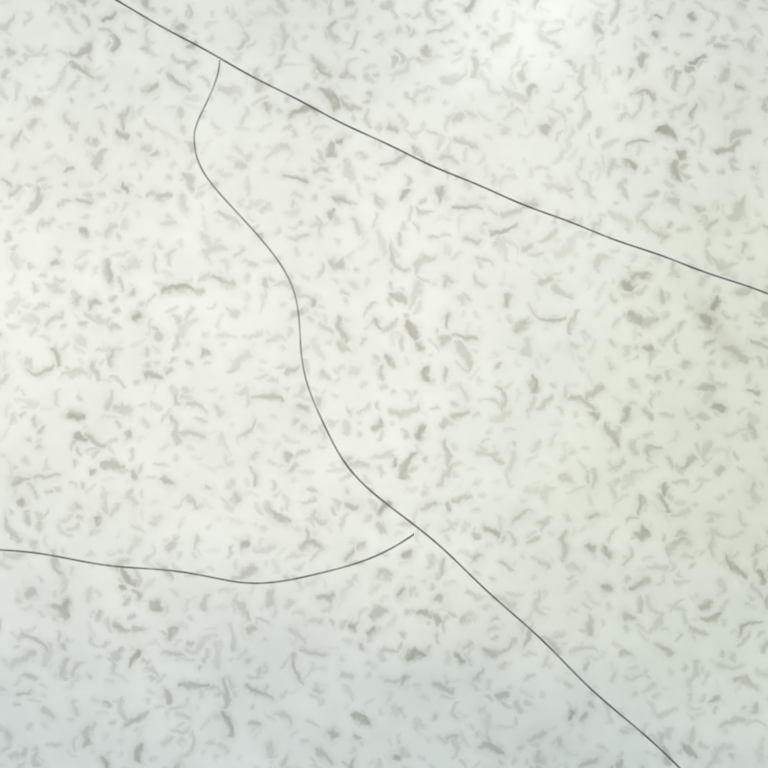
A Shadertoy shader for this texture:

```glsl
// Pale stone tile: soft ivory ground with cool and greenish shading, scattered
// with short ragged grey flecks and crossed by three thin dark cracks.
// Flecks are bent capsules in jittered cells; cracks are curves y(x) or x(y).
#define IVORY vec3(0.940, 0.946, 0.906)
#define COOL vec3(0.790, 0.822, 0.815)
#define GREEN vec3(0.822, 0.852, 0.792)
#define FLECK_TINT vec3(0.800, 0.792, 0.772)
#define CRACK_COLOR vec3(0.30, 0.31, 0.31)
#define LARGE_CELLS 25.0
#define SMALL_CELLS 41.0
#define CRACK_WIDTH 0.0010
#define CRACK_SOFTNESS 0.0016
#define FLECK_SOFTNESS 0.0034
#define HALO_STRENGTH 0.22

vec4 hash4(vec2 cell) {
    vec4 p = fract(cell.xyxy * vec4(0.1031, 0.1030, 0.0973, 0.1099));
    p += dot(p, p.wzxy + 33.33);
    return fract((p.xxyz + p.yzzw) * p.zywx);
}

// Layered sines, each octave turned and bent by the one before; about -1 to 1.
float waves(vec2 p) {
    float sum = 0.0, amp = 0.5;
    for (int i = 0; i < 4; i++) {
        sum += amp * sin(p.x + 1.3 * sin(p.y + sum)) * cos(p.y * 0.9);
        p = mat2(1.2, 1.4, -1.4, 1.2) * p + 2.7;
        amp *= 0.6;
    }
    return sum;
}

// One ragged stroke per cell, with random place, direction, size and strength.
float flecks(vec2 uv, float cells, float seed) {
    vec2 p = uv * cells;
    p += 0.17 * vec2(waves(p * 3.4 + seed), waves(p * 3.1 + seed + 9.0));
    float soft = FLECK_SOFTNESS * cells, ink = 0.0;
    for (int j = -1; j <= 1; j++)
    for (int i = -1; i <= 1; i++) {
        vec2 cell = floor(p) + vec2(i, j);
        vec4 place = hash4(cell + seed);
        vec4 form = hash4(cell + seed + 71.0);
        float angle = 6.2832 * place.z;
        vec2 along = vec2(cos(angle), sin(angle));
        vec2 d = p - cell - place.xy;
        vec2 q = vec2(dot(d, along), dot(d, vec2(-along.y, along.x)));
        q.y += (form.x - 0.5) * 1.5 * q.x * q.x;
        float halfLength = mix(0.06, 0.46, form.y * form.y);
        float halfWidth = mix(0.07, 0.14, form.z) * (1.0 - 0.9 * abs(q.x + 0.1));
        float dist = length(vec2(max(abs(q.x) - halfLength, 0.0), q.y)) - halfWidth;
        float core = smoothstep(soft, -soft, dist);
        float halo = HALO_STRENGTH * smoothstep(0.30, 0.0, dist);
        float strength = mix(0.35, 1.0, place.w);
        ink = max(ink, strength * mix(halo, 1.0, core));
    }
    return ink;
}

float bump(float t, float center, float width) {
    float k = (t - center) / width;
    return exp(-k * k);
}

// Height of the long upper crack and of the lower left one; x of the winding one.
float upperCurve(float x) {
    float t = x - 0.15;
    return 1.0 - 0.459 * t - 0.026 * sin(4.03 * t) + 0.0007 * sin(53.0 * x);
}

float lowerCurve(float x) {
    float rise = max(x - 0.3, 0.0);
    return 0.284 - 0.13 * x + 1.6 * rise * rise + 0.002 * sin(34.0 * x);
}

float windingCurve(float y) {
    return 0.885 - 0.7 * y - 0.12 * sin(3.415 * y)
        - 0.040 * bump(y, 0.40, 0.10) + 0.038 * bump(y, 0.635, 0.07)
        - 0.022 * bump(y, 0.80, 0.06) + 0.048 * smoothstep(0.82, 0.93, y)
        + 0.0022 * sin(47.0 * y);
}

// Offset from a curve, divided by its steepness to give a true distance.
float curveDistance(float offset, float rise, float run) {
    return abs(offset) / sqrt(1.0 + rise * rise / (run * run));
}

float crackLine(float dist) {
    return smoothstep(CRACK_WIDTH + CRACK_SOFTNESS, CRACK_WIDTH - CRACK_SOFTNESS, dist);
}

float cracks(vec2 uv) {
    float e = 0.002;
    float upper = curveDistance(uv.y - upperCurve(uv.x),
        upperCurve(uv.x + e) - upperCurve(uv.x - e), 2.0 * e);
    float lower = curveDistance(uv.y - lowerCurve(uv.x),
        lowerCurve(uv.x + e) - lowerCurve(uv.x - e), 2.0 * e);
    float winding = curveDistance(uv.x - windingCurve(uv.y),
        windingCurve(uv.y + e) - windingCurve(uv.y - e), 2.0 * e);
    float fade = mix(1.0, 0.7, smoothstep(0.25, 0.6, uv.y));
    float ink = crackLine(upper);
    ink = max(ink, fade * crackLine(winding) * step(uv.y, 0.922));
    ink = max(ink, 0.9 * crackLine(lower) * step(uv.x, 0.539));
    return ink * (0.88 + 0.25 * waves(uv * 80.0));
}

void mainImage(out vec4 fragColor, in vec2 fragCoord) {
    vec2 uv = fragCoord / iResolution.xy;

    // Ground: ivory centre, cool foot and top, greenish right side
    float cloud = waves(uv * 7.0);
    float cool = smoothstep(0.50, 0.0, uv.y + 0.15 * uv.x + 0.06 * cloud);
    float top = smoothstep(0.65, 1.1, uv.y + 0.04 * cloud);
    float green = smoothstep(0.40, 1.1, uv.x + 0.45 * (0.45 - uv.y) + 0.06 * cloud);
    vec3 color = mix(IVORY, GREEN, 0.85 * green);
    color = mix(color, COOL, max(0.9 * cool, 0.5 * top));
    color += 0.09 * bump(length(uv - vec2(0.68, 1.0)), 0.0, 0.13);
    color += 0.018 * cloud + 0.018 * waves(uv * 24.0) + 0.007 * waves(uv * 95.0);

    // Flecks: strong large ones over fainter small ones, gathered in loose groups
    float group = clamp(0.95 + 0.5 * waves(uv * 17.0 + 4.0), 0.45, 1.2);
    float ink = max(flecks(uv, LARGE_CELLS, 3.0), 0.6 * flecks(uv, SMALL_CELLS, 29.0));
    color *= mix(vec3(1.0), FLECK_TINT, ink * group);

    // One brownish smear at the right
    vec2 smear = uv - vec2(0.93, 0.575);
    color -= vec3(0.04, 0.05, 0.06) * bump(smear.x + 0.6 * smear.y, 0.0, 0.018)
        * bump(smear.y, 0.0, 0.045);

    color = mix(color, CRACK_COLOR, clamp(0.9 * cracks(uv), 0.0, 1.0));
    fragColor = vec4(clamp(color, 0.0, 1.0), 1.0);
}
```
